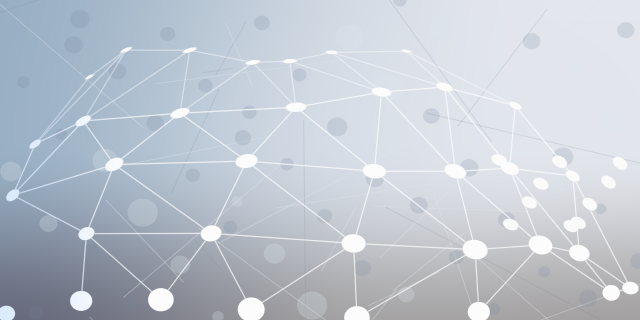
This background is drawn by a Shadertoy shader. Its source:

```glsl
// A pale dome-shaped network of white nodes and links over a soft blue-grey haze.

vec2 hash2(float n) {
    return fract(sin(n * vec2(12.9898, 78.233) + vec2(1.7, 4.1)) * 4375.85);
}

// Coverage of a shape from its signed distance, one pixel soft.
float cover(float dist) {
    return clamp(0.5 - dist * iResolution.y, 0.0, 1.0);
}

float link(vec2 p, vec2 a, vec2 b, float halfWidth) {
    vec2 ab = b - a;
    float t = clamp(dot(p - a, ab) / max(dot(ab, ab), 1e-5), 0.0, 1.0);
    return cover(length(p - a - ab * t) - halfWidth);
}

// Flat disc that leans with the curve of the dome.
float disc(vec2 p, vec2 center, vec2 radius) {
    float lean = 0.7 * (1.0 - center.x) * smoothstep(0.0, 0.4, center.y);
    vec2 q = p - center;
    q = vec2(cos(lean) * q.x + sin(lean) * q.y, cos(lean) * q.y - sin(lean) * q.x);
    return cover((length(q / radius) - 1.0) * radius.y);
}

// Each row is an arc: start, span, then two sine bends; y runs down from the top.
vec2 node(int column, int row) {
    const vec4 arcX[5] = vec4[5](
        vec4(0.28, 0.99, -0.03, 0.01), vec4(0.11, 1.50, 0.02, -0.075),
        vec4(0.04, 1.75, 0.21, -0.04), vec4(0.27, 1.70, 0.32, -0.01),
        vec4(0.02, 1.89, -0.18, 0.01));
    const vec4 arcY[5] = vec4[5](
        vec4(0.24, -0.08, -0.03, -0.035), vec4(0.45, -0.12, -0.08, 0.015),
        vec4(0.61, -0.06, -0.07, -0.03), vec4(0.73, 0.17, -0.06, 0.03),
        vec4(0.98, -0.065, 0.02, -0.045));
    float t = float(column) / 6.0;
    float angle = 3.14159 * t;
    vec4 basis = vec4(1.0, t, sin(angle), sin(2.0 * angle));
    vec2 ripple = vec2(-0.045, -0.025) * sin(3.0 * angle) * float(min(1, 4 - row));
    vec2 pos = vec2(dot(arcX[row], basis), dot(arcY[row], basis)) + ripple;
    return vec2(pos.x, 1.0 - pos.y);
}

vec3 haze(vec2 p) {
    float across = clamp(p.x * 0.5, 0.0, 1.0);
    vec3 sky = mix(vec3(0.59, 0.68, 0.76), vec3(0.89, 0.90, 0.925), smoothstep(-0.05, 0.85, across));
    vec3 ground = mix(vec3(0.39, 0.40, 0.47), vec3(0.62, 0.61, 0.61), smoothstep(0.0, 0.6, across));
    vec3 color = mix(ground, sky, smoothstep(-0.08, 0.56, p.y));
    vec2 fromGlow = (p - vec2(1.25, 0.6)) / vec2(0.75, 0.42);
    return mix(color, vec3(0.88, 0.90, 0.93), 0.5 * exp(-dot(fromGlow, fromGlow)));
}

void mainImage(out vec4 fragColor, in vec2 fragCoord) {
    vec2 p = fragCoord / iResolution.y;
    vec3 color = haze(p);
    vec3 shade = vec3(0.47, 0.53, 0.61);
    vec3 mist = vec3(0.86, 0.90, 0.92);

    // Distant threads, alternately light and dark.
    for (int k = 0; k < 44; k++) {
        float n = float(k);
        vec2 a = hash2(n + 3.0) * vec2(2.4, 1.3) - vec2(0.2, 0.15);
        vec2 b = a + (hash2(n + 71.0) - 0.5) * vec2(1.6, 1.5);
        bool light = k % 3 != 0;
        color = mix(color, light ? mist : shade, (light ? 0.38 : 0.2) * link(p, a, b, 0.0015));
    }

    // Distant discs: many small dark ones, fewer wide pale ones.
    for (int k = 0; k < 54; k++) {
        float n = float(k);
        vec2 center = fract(0.37 + n * vec2(0.7549, 0.5698)) * vec2(2.0, 1.0);
        bool pale = k % 3 == 0;
        float size = mix(0.016, pale ? 0.05 : 0.03, hash2(n + 19.0).x);
        float mask = cover(length((p - center) / vec2(1.08, 1.0)) - size);
        color = mix(color, pale ? mist : shade, (pale ? 0.27 : 0.2) * mask);
    }

    // Foreground mesh: links along each row and down to the next.
    float links = 0.0;
    float discs = 0.0;
    for (int row = 0; row < 5; row++) {
        float depth = float(row) / 4.0;
        float strength = row == 0 ? 0.45 : 0.72;
        for (int i = 0; i < 7; i++) {
            vec2 here = node(i, row);
            if (row < 4) {
                int near = row == 3 ? 1 : 0;
                int far = row == 3 ? 2 : -1;
                vec2 beside = node(min(i + 1, 6), row);
                vec2 below = node(min(i + near, 6), row + 1);
                vec2 aslant = node(clamp(i + far, 0, 6), row + 1);
                float mesh = max(link(p, here, below, 0.002), link(p, here, aslant, 0.002));
                links = max(links, strength * max(mesh, link(p, here, beside, 0.002)));
            }
            float swell = 0.65 + 0.35 * sin(3.14159 * float(i) / 6.0);
            vec2 radius = swell * mix(vec2(0.023, 0.007), vec2(0.042, 0.038), vec2(sqrt(depth), depth));
            discs = max(discs, disc(p, here, radius));
        }
    }

    // Loose cluster on the right shoulder of the dome.
    for (int k = 0; k < 10; k++) {
        vec2 center = vec2(1.56, 0.5) + fract(float(k) * vec2(0.618, 0.755)) * vec2(0.4, -0.26);
        discs = max(discs, 0.95 * disc(p, center, vec2(0.025, 0.017)));
    }

    vec3 white = mix(vec3(0.86, 0.92, 1.0), vec3(0.99), smoothstep(0.0, 0.45, p.x));
    color = mix(color, white, max(links, discs));
    fragColor = vec4(color, 1.0);
}
```
